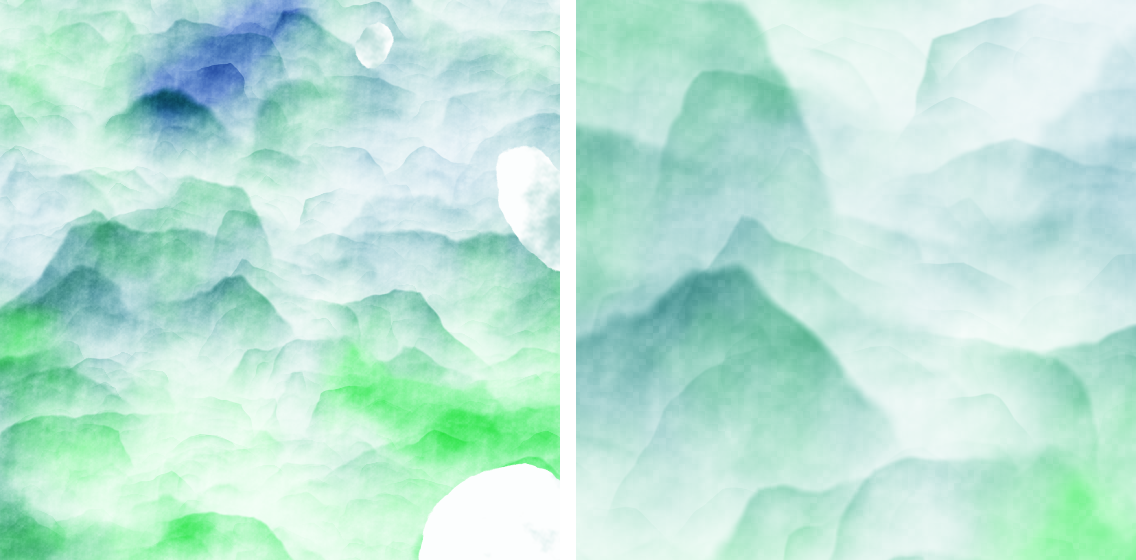
Left: the whole. Right: its middle third, enlarged.
This texture is drawn by a Shadertoy shader. Its source:

```glsl
vec2 hash2(vec2 p) {
    return fract(sin(vec2(dot(p, vec2(127.1, 311.7)), dot(p, vec2(269.5, 183.3)))) * 43758.5);
}

// Layered sines, turned and bent at each octave
float waves(vec2 p) {
    float sum = 0.0, amp = 0.5;
    for (int i = 0; i < 7; i++) {
        p = mat2(0.8, 0.6, -0.6, 0.8) * p * 1.8 + 1.3;
        sum += amp * sin(p.x + 1.4 * sin(p.y + sum));
        amp *= 0.62;
    }
    return sum;
}

float segmentDistance(vec2 p, vec2 a, vec2 b) {
    vec2 ab = b - a;
    return length(p - a - ab * clamp(dot(p - a, ab) / dot(ab, ab), 0.0, 1.0));
}

// Cellular mounds: a crisp, tilted upper ridge, with pigment fading out below it
float mounds(vec2 p, float seed) {
    vec2 cell = floor(p);
    float pigment = 0.0;
    for (int j = -2; j <= 2; j++) {
        for (int i = -2; i <= 2; i++) {
            vec2 id = cell + vec2(i, j);
            vec2 rnd = hash2(id + seed);
            vec2 shape = hash2(id + seed + 47.0);
            vec2 q = p - id - 0.1 - 0.8 * rnd;
            float tilt = 1.5 * (shape.x - 0.5);
            q = mat2(cos(tilt), sin(tilt), -sin(tilt), cos(tilt)) * q;
            float depth = -0.6 * pow(abs(q.x) + 0.02, 1.2) - q.y;
            float edge = smoothstep(0.0, 0.025 + 0.25 * rnd.y * rnd.y, depth);
            float fade = exp(-2.2 * max(depth, 0.0)) * smoothstep(1.4, 0.2, depth);
            float side = smoothstep(1.0, 0.2, abs(q.x));
            pigment += edge * fade * side * (0.15 + 1.1 * shape.y * shape.y);
        }
    }
    return pigment;
}

// Bare paper islands: negative inside, in canvas units
float islands(vec2 p) {
    vec4 ovals[3] = vec4[3](
        vec4(0.67, 0.92, 0.031, 0.042),
        vec4(0.965, 0.63, 0.07, 0.11),
        vec4(0.90, 0.03, 0.15, 0.14));
    float nearest = 1.0;
    for (int i = 0; i < 3; i++) {
        vec2 q = p - ovals[i].xy;
        q.x += q.y * (i == 1 ? 0.35 : -0.15);
        nearest = min(nearest, (length(q / ovals[i].zw) - 1.0) * ovals[i].z);
    }
    return nearest;
}

void mainImage(out vec4 fragColor, in vec2 fragCoord) {
    vec2 p = fragCoord / iResolution.y;
    vec2 warp = vec2(waves(p * 3.0), waves(p * 3.0 + 17.0));
    vec2 w = p + 0.035 * warp;

    // Overlapping washes at four sizes
    float large = mounds(w * vec2(2.6, 3.4) + 0.3, 3.0);
    float medium = mounds(w * vec2(5.4, 6.8), 19.0);
    float small = mounds(w * vec2(11.0, 14.0), 31.0);
    float tiny = mounds(w * vec2(25.0, 31.0), 53.0);
    float wash = 0.5 * large + 0.48 * medium + 0.24 * small + 0.1 * tiny;
    wash = wash * (1.0 + 0.25 * waves(p * 2.0 + 8.0)) - 0.06 + 0.1 * waves(p * 2.6 + 4.0);
    float density = 0.03 + 0.55 * (wash + sqrt(wash * wash + 0.012));

    // Saturated streaks of blue and green, broken up by the ridges
    vec2 bent = p + 0.06 * warp;
    float ragged = 0.45 + 0.9 * medium + 0.5 * small;
    float blue = exp(-pow(segmentDistance(bent, vec2(0.31, 0.80), vec2(0.53, 0.97)) / 0.08, 2.0));
    float green = exp(-pow(segmentDistance(bent, vec2(0.67, 0.33), vec2(0.96, 0.21)) / 0.06, 2.0));
    green += 0.8 * exp(-pow(length(bent - vec2(0.31, 0.04)) / 0.055, 2.0));
    green += 0.4 * exp(-pow(length(bent - vec2(0.02, 0.43)) / 0.09, 2.0));
    density += ragged * (1.0 * blue + 0.85 * green);

    // Paper grain and embossed creases
    vec2 grain = hash2(floor(p * 256.0));
    float crease = waves(p * 10.0) - waves(p * 10.0 + vec2(0.1, -0.14));
    float fine = waves(p * 30.0) - waves(p * 30.0 + vec2(0.2, -0.25));
    density *= 1.0 + 0.35 * crease + 0.17 * fine + 0.12 * (grain.x - 0.5);
    density = max(density, 0.015);

    // Pigment absorption, from green through teal to slate and deep blue
    float hue = 0.6 + 0.85 * waves(p * 2.4 + 2.0) + 0.5 * (p.y - 0.4) - 1.6 * green;
    vec3 absorption = mix(vec3(1.14, 0.08, 0.84), vec3(1.2, 0.5, 0.58), clamp(hue, 0.0, 1.0));
    absorption = mix(absorption, vec3(1.2, 0.62, 0.4), clamp(1.2 * (hue - 0.9), 0.0, 1.0));
    vec3 deepBlue = mix(vec3(1.15, 0.75, 0.25), vec3(1.5, 0.6, 0.5), clamp(1.1 * medium, 0.0, 1.0));
    absorption = mix(absorption, deepBlue, clamp(blue * 1.3, 0.0, 1.0));
    vec3 color = exp(-density * absorption);

    // Islands with faint grey-teal mottling
    float mottle = smoothstep(0.0, 1.2, waves(p * 8.0 + 3.0));
    vec3 bare = exp(-(0.01 + 0.4 * mottle) * vec3(1.0, 0.45, 0.5));
    float shore = islands(p) + 0.004 * waves(p * 24.0);
    color = mix(bare, color, smoothstep(-0.0015, 0.0015, shore));

    fragColor = vec4(color, 1.0);
}
```
